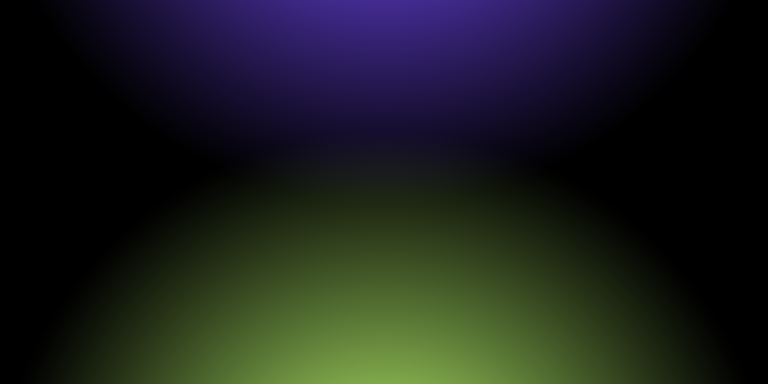
Give the GLSL for this background, as a Shadertoy shader.

```glsl
// Two soft round glows on black: violet from above, green from below.

// Light that fades from 1 at the centre to 0 at the radius.
float glow(vec2 p, vec2 centre, float radius, float falloff) {
    return pow(max(1.0 - length(p - centre) / radius, 0.0), falloff);
}

void mainImage(out vec4 fragColor, in vec2 fragCoord) {
    // Horizontally centred, one unit per canvas height
    vec2 p = vec2(fragCoord.x - 0.5 * iResolution.x, fragCoord.y) / iResolution.y;

    vec3 violet = vec3(0.56, 0.365, 1.22);
    vec3 green = vec3(0.82, 1.09, 0.485);

    // Both centres lie outside the canvas; the lights add where they overlap
    vec3 colour = violet * glow(p, vec2(0.0, 1.52), 1.055, 1.12)
                + green * glow(p, vec2(0.0, -0.357), 1.018, 1.15);

    fragColor = vec4(colour, 1.0);
}
```
